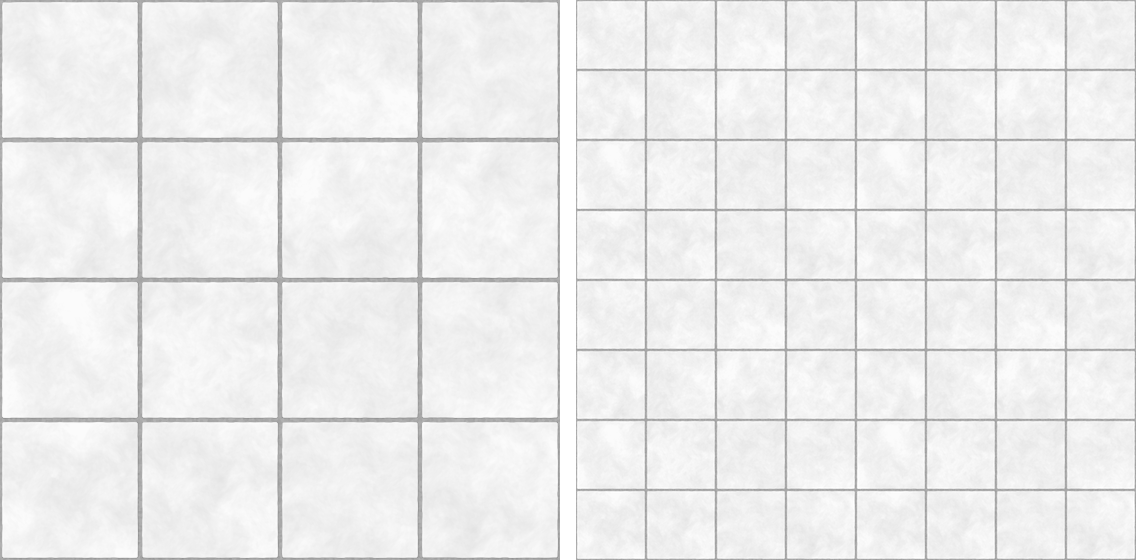
Left, the tile; right, the same tile 2 across and 2 down.
A WebGL 2 fragment shader for this pattern:

```glsl
#version 300 es
precision highp float;
// Four by four pale mottled ceramic tiles with thin grey grout, tiling seamlessly.

uniform vec2 u_resolution;
out vec4 fragColor;

float hash(vec2 cell) {
    vec3 p = fract(cell.xyx * 0.1031);
    p += dot(p, p.yzx + 33.33);
    return fract((p.x + p.y) * p.z);
}

// Smooth cellular noise: jittered points blend their random values; wraps every period.
float cellNoise(vec2 p, float period, float seed) {
    vec2 base = floor(p);
    float sum = 0.0, total = 0.0;
    for (int y = -1; y <= 1; y++) {
        for (int x = -1; x <= 1; x++) {
            vec2 cell = base + vec2(x, y);
            vec2 id = mod(cell, period) + seed;
            vec2 toPoint = cell + vec2(hash(id + 3.7), hash(id + 71.3)) - p;
            float weight = exp(-5.0 * dot(toPoint, toPoint));
            sum += weight * hash(id + 19.1);
            total += weight;
        }
    }
    return sum / total;
}

// Layered clouds, from broad patches down to fine grain, centred on zero.
float mottle(vec2 uv) {
    uv += 0.006 * sin(6.28318 * (uv.yx * vec2(9.0, 11.0) + vec2(0.1, 0.6)));
    float sum = 0.0, amplitude = 0.36, frequency = 10.0;
    for (int i = 0; i < 6; i++) {
        sum += amplitude * (cellNoise(uv * frequency, frequency, 17.0 * float(i)) - 0.5);
        frequency *= 2.0;
        amplitude *= 0.76;
    }
    return sum;
}

float roundedBox(vec2 p, float halfSize, float radius) {
    vec2 q = abs(p) - halfSize + radius;
    return length(max(q, 0.0)) + min(max(q.x, q.y), 0.0) - radius;
}

void main() {
    vec2 uv = gl_FragCoord.xy / u_resolution;
    vec2 tileId = floor(uv * 4.0);
    vec2 p = fract(uv * 4.0) - 0.5;
    float pixel = 4.0 / min(u_resolution.x, u_resolution.y);

    // Tile outline with slightly uneven edges
    float edge = roundedBox(p, 0.4835, 0.012);
    edge += 0.003 * (cellNoise(uv * 96.0, 96.0, 5.0) - 0.5);

    // Glaze: each tile takes its own part of the clouds
    vec2 shift = vec2(hash(tileId + 11.0), hash(tileId + 47.0));
    float glaze = 0.949 + 0.13 * mottle(uv + shift);
    glaze += 0.008 * (hash(tileId + 83.0) - 0.5);

    // Pale rim, stronger on the top and left edges
    float litSide = smoothstep(0.46, 0.48, max(p.y, -p.x));
    glaze += (0.008 + 0.014 * litSide) * smoothstep(-0.018, -0.004, edge);
    glaze = min(glaze, 0.985);

    // Grout: fine grain, with a shadow below and to the right of each tile
    float grout = 0.67 + 0.07 * (cellNoise(uv * 256.0, 256.0, 29.0) - 0.5);
    float shadeSide = smoothstep(0.47, 0.485, max(p.x, -p.y));
    grout -= 0.09 * shadeSide * (1.0 - smoothstep(0.001, 0.011, edge));

    float groutMask = smoothstep(-0.6 * pixel, 0.6 * pixel, edge);
    fragColor = vec4(vec3(mix(glaze, grout, groutMask)), 1.0);
}
```
